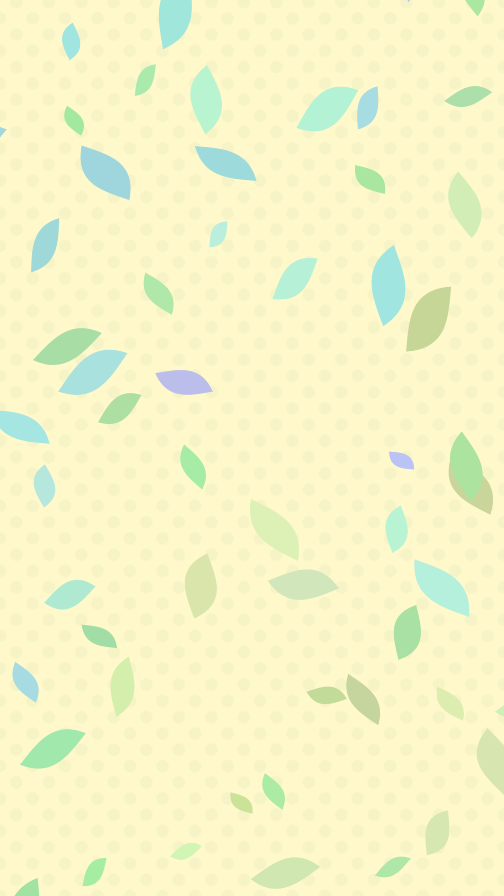
Reproduce this pattern procedurally as a WebGL 1 fragment shader.

```glsl
precision highp float;

uniform vec2 u_resolution;

// Lengths are fractions of the canvas width.
#define CELL 0.1667
#define LEAF_DENSITY 0.82
#define LEAF_MIN 0.030
#define LEAF_MAX 0.084
#define LEAF_ASPECT 0.43
#define LEAF_SKEW 0.38
#define DOT_PITCH 0.0645
#define DOT_RADIUS 0.0122
#define DOT_SOFTNESS 0.0022
#define SEED 17.0

const vec3 CREAM = vec3(0.995, 0.973, 0.792);
const vec3 DOT_TINT = vec3(0.965, 0.952, 0.777);
const vec3 PALE = vec3(0.84, 0.93, 0.70);
const vec3 OLIVE = vec3(0.79, 0.86, 0.60);
const vec3 GREEN = vec3(0.66, 0.90, 0.65);
const vec3 MINT = vec3(0.71, 0.94, 0.84);
const vec3 TEAL = vec3(0.64, 0.87, 0.86);
const vec3 PERIWINKLE = vec3(0.71, 0.76, 0.94);

float hash(vec2 cell, float channel) {
  vec3 v = fract(vec3(cell, channel + SEED) * vec3(0.1031, 0.1030, 0.0973));
  v += dot(v, v.yzx + 33.33);
  return fract((v.x + v.y) * v.z);
}

// Staggered grid of faint soft dots.
float dotMask(vec2 p) {
  vec2 g = p / DOT_PITCH;
  float d = min(length(fract(g) - 0.5), length(fract(g + 0.5) - 0.5));
  d = d * DOT_PITCH - DOT_RADIUS;
  return 1.0 - smoothstep(-DOT_SOFTNESS, DOT_SOFTNESS, d);
}

// Approximate distance to a pointed leaf lying along x; its two edges
// bulge toward opposite tips.
float leafDistance(vec2 q, float halfLength, float halfWidth) {
  float t = clamp(q.x / halfLength, -1.3, 1.3);
  float skew = LEAF_SKEW * (q.y < 0.0 ? -t : t);
  float edge = halfWidth * (1.0 - t * t) * (1.0 + skew);
  float slope = 2.0 * t * halfWidth / halfLength;
  return (abs(q.y) - edge) / sqrt(1.0 + slope * slope);
}

// Cool tones gather at the upper left, warm ones toward the bottom.
vec3 leafColor(vec2 cell, vec2 center) {
  float coolness = 0.30 * (center.y - 0.9) - 0.40 * (center.x - 0.5);
  float pick = hash(cell, 5.0) + coolness;
  vec3 color = PALE;
  if (pick > 0.10) color = OLIVE;
  if (pick > 0.17) color = GREEN;
  if (pick > 0.61) color = MINT;
  if (pick > 0.79) color = TEAL;
  if (hash(cell, 6.0) > 0.94) color = PERIWINKLE;
  vec3 variation = vec3(hash(cell, 7.0), hash(cell, 8.0), hash(cell, 9.0)) - 0.5;
  return color + variation * vec3(0.06, 0.07, 0.06);
}

void main() {
  vec2 p = gl_FragCoord.xy / u_resolution.x;
  float pixel = 1.0 / u_resolution.x;
  vec3 color = mix(CREAM, DOT_TINT, dotMask(p));

  // One possible leaf per cell; neighbours are visited for overlaps.
  vec2 home = floor(p / CELL);
  for (int j = -1; j <= 1; j++) {
    for (int i = -1; i <= 1; i++) {
      vec2 cell = home + vec2(float(i), float(j));
      vec2 jitter = vec2(hash(cell, 1.0), hash(cell, 2.0));
      vec2 center = (cell + 0.08 + 0.84 * jitter) * CELL;

      // Leave a calmer clearing near the middle.
      vec2 fromClearing = center - vec2(0.5, 1.04);
      float clearing = exp(-dot(fromClearing, fromClearing) / 0.03);
      float present = step(hash(cell, 3.0), LEAF_DENSITY - 0.7 * clearing);

      float angle = 6.2832 * hash(cell, 4.0);
      float c = cos(angle);
      float s = sin(angle);
      vec2 q = mat2(c, -s, s, c) * (p - center);
      float halfLength = mix(LEAF_MIN, LEAF_MAX, hash(cell, 10.0));
      float aspect = LEAF_ASPECT * mix(0.85, 1.15, hash(cell, 11.0));
      float d = leafDistance(q, halfLength, halfLength * aspect);
      float cover = 1.0 - smoothstep(-0.6 * pixel, 0.6 * pixel, d);
      color = mix(color, leafColor(cell, center), cover * present);
    }
  }
  gl_FragColor = vec4(color, 1.0);
}
```
